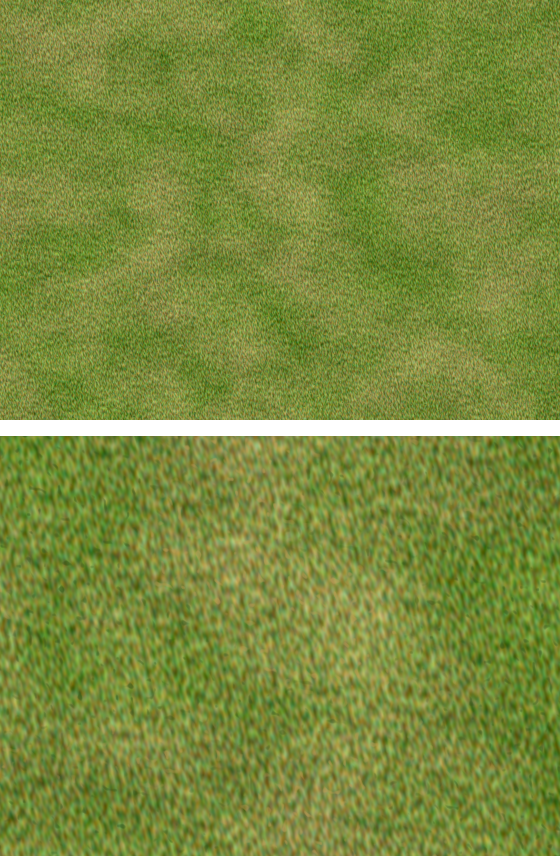
Top: the whole. Bottom: its middle third, enlarged.
Write a Shadertoy shader that draws this texture.

```glsl
// Worn meadow turf: fine upright blades over mottled green and straw patches.

// Pseudo-random unit gradient for a lattice point
vec2 latticeGradient(vec2 cell) {
    uvec2 q = uvec2(ivec2(cell) + 32768) * uvec2(1597u, 3812u);
    uint h = (q.x ^ (q.y * 2669u)) * 747796u;
    h = (h ^ (h >> 15)) * 277803u;
    h = (h ^ (h >> 13)) * 60493u;
    float angle = 6.2832 * float((h >> 8) & 65535u) / 65536.0;
    return vec2(cos(angle), sin(angle));
}

float gradientNoise(vec2 p) {
    vec2 cell = floor(p), f = p - cell;
    vec2 w = f * f * f * (f * (f * 6.0 - 15.0) + 10.0);
    float a = dot(latticeGradient(cell), f);
    float b = dot(latticeGradient(cell + vec2(1, 0)), f - vec2(1, 0));
    float c = dot(latticeGradient(cell + vec2(0, 1)), f - vec2(0, 1));
    float d = dot(latticeGradient(cell + vec2(1, 1)), f - vec2(1, 1));
    return mix(mix(a, b, w.x), mix(c, d, w.x), w.y);
}

// Layered noise for patches with ragged borders
float patches(vec2 p) {
    float sum = 0.0, weight = 1.0;
    for (int i = 0; i < 5; i++) {
        sum += weight * gradientNoise(p);
        p = mat2(1.97, 0.21, -0.21, 1.97) * p + 17.3;
        weight *= 0.66;
    }
    return sum;
}

// Narrow upright grain, leaning sideways by the given slope
float blades(vec2 p, float lean, vec2 density) {
    return gradientNoise(vec2(p.x + lean * p.y, p.y + 0.13 * p.x) * density);
}

void mainImage(out vec4 fragColor, in vec2 fragCoord) {
    vec2 uv = fragCoord / iResolution.y;

    // Broad dry and lush areas
    float dryness = clamp(0.5 + 0.85 * patches(uv * vec2(4.2, 5.2) + 3.7), 0.0, 1.0);
    float shade = patches(uv * vec2(6.0, 8.5) + 41.2);
    vec3 lush = vec3(0.395, 0.515, 0.165);
    vec3 straw = vec3(0.545, 0.565, 0.290);
    vec3 color = mix(lush, straw, dryness) + shade * vec3(0.055, 0.055, 0.035);

    // Small tufts, wider than tall
    float tuft = gradientNoise(uv * vec2(62.0, 95.0) + 9.1);
    color += tuft * vec3(0.07, 0.06, 0.04);

    // Individual blades in light and in shadow
    float fine = blades(uv, 0.22, vec2(263.0, 127.0));
    float coarse = blades(uv + 5.3, -0.17, vec2(187.0, 91.0));
    color += (0.20 * fine + 0.13 * coarse) * vec3(1.0, 1.0, 0.75);

    // Hue shifts between rusty, green and bluish blades
    float rust = blades(uv + 11.9, 0.15, vec2(241.0, 139.0));
    float cool = blades(uv + 23.4, -0.25, vec2(253.0, 149.0));
    color += rust * vec3(0.15, -0.07, -0.03) + cool * vec3(-0.03, 0.02, 0.15);

    // Sparse flecks: dead straw in dry areas, gaps in lush ones
    float fleck = blades(uv + 31.7, 0.1, vec2(171.0, 143.0));
    float deadStraw = smoothstep(0.26, 0.52, fleck) * smoothstep(0.35, 0.9, dryness);
    float gap = smoothstep(0.30, 0.58, -fleck) * smoothstep(0.9, 0.3, dryness);
    color = mix(color, vec3(0.74, 0.62, 0.33), 0.6 * deadStraw);
    color = mix(color, vec3(0.20, 0.33, 0.10), 0.55 * gap);

    fragColor = vec4(clamp(color, 0.0, 1.0), 1.0);
}
```
